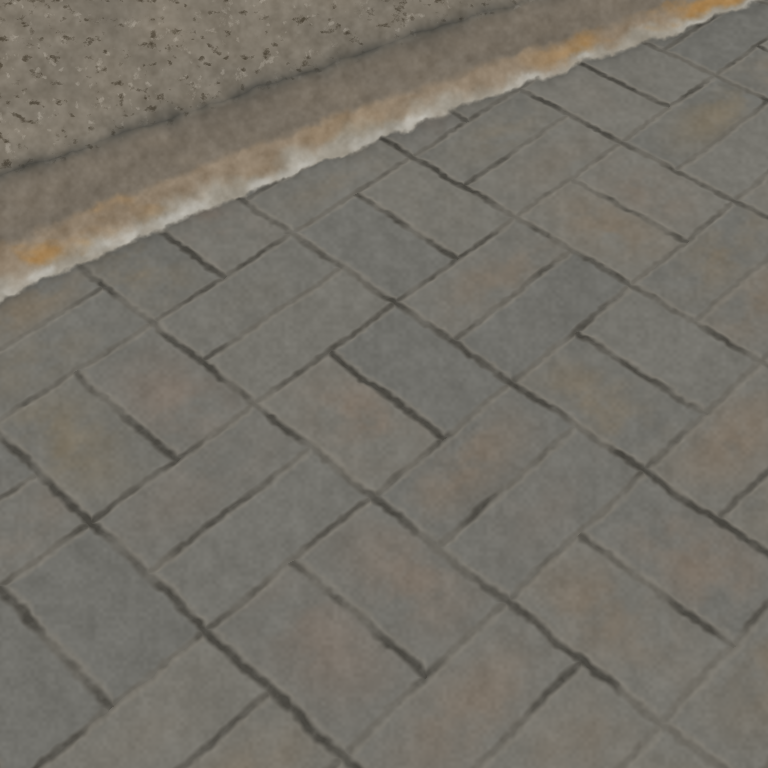
Reproduce this texture procedurally as a Shadertoy shader.

```glsl
float hash(vec2 p) {
    return fract(sin(dot(p, vec2(127.1, 311.7))) * 43758.5453);
}

float noise(vec2 p) {
    vec2 i = floor(p), f = fract(p);
    f = f * f * (3.0 - 2.0 * f);
    return mix(mix(hash(i), hash(i + vec2(1, 0)), f.x),
               mix(hash(i + vec2(0, 1)), hash(i + vec2(1, 1)), f.x), f.y);
}

float fbm(vec2 p) {
    float sum = 0.0, amp = 0.5;
    for (int k = 0; k < 4; k++) {
        sum += amp * noise(p);
        p = mat2(1.6, 1.2, -1.2, 1.6) * p + 7.3;
        amp *= 0.5;
    }
    return sum / 0.94;
}

// Basket weave: each unit cell holds two bricks, turned in alternate cells
vec3 paving(vec2 p) {
    mat3 groundToCanvas = mat3(0.130, -0.152, -0.068,
                               0.238, 0.190, 0.084,
                               0.488, 0.355, 1.0);
    vec3 ground = inverse(groundToCanvas) * vec3(p, 1.0);
    vec2 g = ground.xy / ground.z;
    g += 0.020 * (vec2(noise(g * 6.0), noise(g * 6.0 + 40.0)) - 0.5);
    g += 0.016 * (vec2(noise(g * 26.0), noise(g * 26.0 + 70.0)) - 0.5);

    vec2 cell = floor(g);
    float turned = mod(cell.x + cell.y, 2.0);
    vec2 split = turned > 0.5 ? vec2(1, 2) : vec2(2, 1);
    vec2 f = fract(g * split);
    vec2 edge = min(f, 1.0 - f) / split;
    vec2 id = floor(g * split) + 31.0 * turned;

    // Grey bricks with faint warm, uneven centres
    vec3 color = mix(vec3(0.436, 0.433, 0.412), vec3(0.468, 0.459, 0.430), hash(id));
    vec2 offCentre = f - 0.5 - 0.25 * (vec2(hash(id + 3.0), hash(id + 9.0)) - 0.5);
    float stain = exp(-6.0 * dot(offCentre, offCentre)) * smoothstep(0.2, 0.7, fbm(g * 5.0));
    vec3 warm = mix(vec3(0.485, 0.450, 0.375), vec3(0.500, 0.445, 0.400), hash(id + 17.0));
    color = mix(color, warm, 0.85 * stain * smoothstep(0.0, 0.7, hash(id + 5.0)));
    color += 0.045 * (fbm(g * vec2(9.0, 14.0)) - 0.5);

    // Sandy joints, with soft dark gaps along one side of the seam
    vec2 side = (f - step(0.5, f)) / split;
    vec2 sand = 1.0 - smoothstep(0.010, 0.050, edge);
    vec2 gap = 1.0 - smoothstep(0.004, 0.036, abs(side + vec2(0.010, 0.012)));
    float worn = fbm(g * 4.0 + 20.0);
    float grit = fbm(g * 22.0);
    color = mix(color, vec3(0.515, 0.495, 0.455), max(sand.x, sand.y) * (0.25 + 0.7 * grit));
    float alongX = gap.y * (0.35 + 0.60 * smoothstep(0.30, 0.65, worn));
    float alongY = gap.x * (0.30 + 0.50 * smoothstep(0.40, 0.75, worn));
    float shade = max(alongX, alongY) * (0.62 + 0.6 * grit);
    return mix(color, vec3(0.270, 0.262, 0.240), min(shade, 0.9));
}

// Speckled road surface
vec3 asphalt(vec2 p) {
    vec3 color = mix(vec3(0.450, 0.425, 0.382), vec3(0.535, 0.500, 0.445), fbm(p * vec2(14.0, 22.0)));
    color += 0.10 * (fbm(p * 75.0) - 0.5);
    float pits = smoothstep(0.62, 0.85, fbm(p * vec2(95.0, 120.0) + 30.0));
    float chips = smoothstep(0.65, 0.85, fbm(p * 100.0 + 50.0));
    return color - 0.16 * pits + 0.09 * chips;
}

// Painted kerb: ochre remains on top, pale worn lower face
vec3 kerb(vec2 p, float h) {
    float wear = fbm(p * 24.0);
    vec3 color = mix(vec3(0.605, 0.580, 0.530), vec3(0.555, 0.495, 0.420),
                     smoothstep(0.10, 0.70, h + 0.9 * (wear - 0.5)));
    float ends = max(1.0 - smoothstep(0.0, 0.32, p.x), smoothstep(0.66, 0.80, p.x));
    float ochre = smoothstep(0.40, 0.70, fbm(p * vec2(14.0, 24.0) + 3.0)) * smoothstep(0.15, 0.55, h);
    color = mix(color, vec3(0.66, 0.49, 0.27), ochre * (0.10 + 0.65 * ends));
    float chalk = exp(-40.0 * (h - 0.12) * (h - 0.12)) * smoothstep(0.40, 0.70, fbm(p * 20.0 + 8.0));
    color = mix(color, vec3(0.74, 0.73, 0.70), 0.75 * chalk);
    return color + 0.14 * (fbm(p * 60.0) - 0.5);
}

void mainImage(out vec4 fragColor, in vec2 fragCoord) {
    vec2 p = fragCoord / iResolution.xy;
    float soft = 0.004;
    vec3 color = paving(p);

    // Kerb height runs from 0 at its foot to 1 at its back
    float foot = 0.609 + 0.453 * p.x - 0.062 * p.x * p.x;
    float above = p.y - foot + 0.020 * (fbm(p * 45.0) - 0.5);
    float depth = 0.070 - 0.040 * p.x;
    color *= 1.0 - 0.16 * exp(-abs(above) / 0.010);
    color = mix(color, kerb(p, above / depth), smoothstep(-soft, soft, above));

    // Brown gutter behind the kerb
    vec3 gutter = mix(vec3(0.430, 0.400, 0.358), vec3(0.500, 0.460, 0.405), fbm(p * vec2(20.0, 38.0)));
    gutter += 0.08 * (fbm(p * 80.0) - 0.5);
    color = mix(color, gutter, smoothstep(-2.0 * soft, 2.0 * soft, above - depth));

    // Road and the dirty seam where it meets the gutter
    float seam = p.y - 0.766 - 0.335 * p.x + 0.014 * (fbm(p * 30.0 + 4.0) - 0.5);
    color = mix(color, asphalt(p), smoothstep(-soft, soft, seam));
    float dirt = exp(-abs(seam - 0.006) / 0.010) * smoothstep(0.15, 0.60, fbm(p * 16.0 + 11.0));
    color = mix(color, vec3(0.28, 0.275, 0.255), 0.85 * dirt);

    // Fine grain and streaks
    color += 0.030 * (noise(p * 190.0) - 0.5) + 0.025 * (noise(p * vec2(75.0, 45.0)) - 0.5);
    fragColor = vec4(clamp(color, 0.0, 1.0), 1.0);
}
```
